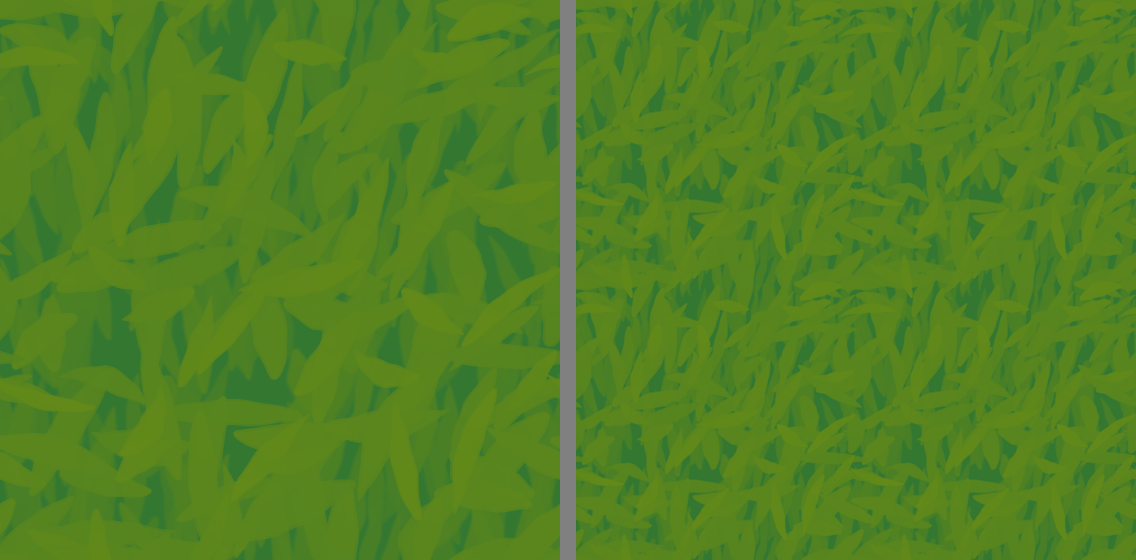
Left: one tile. Right: repeated 2 by 2.
Give the GLSL for this texture, as a Shadertoy shader.

```glsl
// Painted foliage: overlapping leaf-shaped strokes over deep green, tiling seamlessly.

const vec3 DEEP_GREEN = vec3(0.200, 0.468, 0.194);
const vec3 LEAF_GREEN = vec3(0.300, 0.502, 0.140);
const vec3 SUN_GREEN  = vec3(0.388, 0.540, 0.098);

const int UNDER_LAYERS = 4;          // upright, shaded strokes
const int UPPER_LAYERS = 3;          // bright strokes in many directions
const int LAYERS = UNDER_LAYERS + UPPER_LAYERS + 1;  // the last holds highlights
const int UNDER_CELLS = 7;           // whole repeats across the canvas
const int UPPER_CELLS = 6;
const float HIGHLIGHT_SHARE = 0.8;   // part of cells that get a highlight
const vec2 HALF_LENGTH = vec2(0.070, 0.138);
const vec2 UNDER_WIDTH = vec2(0.014, 0.027);
const vec2 UPPER_WIDTH = vec2(0.018, 0.033);
const float SOFT_EDGE = 0.0050;
const float CRISP_EDGE = 0.0022;

// Integer hash giving three values from 0 to 1
vec3 hash3(ivec3 key) {
    uvec3 v = uvec3(key) * 1664525u + 1013904223u;
    v.x += v.y * v.z; v.y += v.z * v.x; v.z += v.x * v.y;
    v ^= v >> 16u;
    v.x += v.y * v.z; v.y += v.z * v.x; v.z += v.x * v.y;
    return vec3(v & 65535u) / 65535.0;
}

// Half width of a leaf along its axis, from blunt base (-1) to tip (1)
float leafProfile(float along, float taper) {
    float base = max(1.0 + along, 0.0);
    float tip = max(1.0 - along, 0.0);
    return min(sqrt(base) * 1.15, 1.0) * min(pow(tip, taper) * 1.08, 1.0);
}

// Coverage of one stroke, with a fainter fringe; also returns the axis position
float leafStroke(vec2 p, float angle, vec2 size, float bend, float taper,
                 float edge, float fringe, out float along) {
    vec2 axis = vec2(cos(angle), sin(angle));
    vec2 q = vec2(dot(p, axis), dot(p, vec2(-axis.y, axis.x)));
    along = q.x / size.x;
    float wobble = 0.0012 * sin(along * 9.0 + bend * 400.0);
    float across = abs(q.y - bend * (along * along - 0.4) + wobble);
    float inside = size.y * leafProfile(along, taper) - across;
    float ends = smoothstep(0.0, edge, size.x - abs(q.x));
    float body = smoothstep(-0.5 * edge, 0.5 * edge, inside);
    float core = smoothstep(-0.5 * edge, 0.5 * edge, inside - 0.16 * size.y);
    return ends * mix(body, core, fringe);
}

// Paints one layer of strokes over the running tone (0 deep, 1 sunlit)
float paintLayer(float tone, vec2 uv, int layer) {
    bool under = layer < UNDER_LAYERS;
    bool highlight = layer == LAYERS - 1;
    int cells = under ? UNDER_CELLS : UPPER_CELLS;
    vec2 widths = under ? UNDER_WIDTH : UPPER_WIDTH;
    float edge = under ? SOFT_EDGE : CRISP_EDGE;
    float fringe = under ? 0.45 : 0.18;
    vec2 offset = hash3(ivec3(layer, 17, 5)).xy;
    vec2 grid = uv * float(cells) + offset;
    ivec2 home = ivec2(floor(grid));

    for (int y = -1; y <= 1; y++)
    for (int x = -1; x <= 1; x++) {
        ivec2 cell = home + ivec2(x, y);
        ivec2 wrapped = (cell + cells) % cells;
        vec3 place = hash3(ivec3(wrapped, layer * 3 + 1));
        vec3 form = hash3(ivec3(wrapped, layer * 3 + 2));
        vec3 look = hash3(ivec3(wrapped, layer * 3 + 3));
        if (highlight && look.z > HIGHLIGHT_SHARE) continue;

        // Shade strokes stand upright; bright ones mostly lean to the right
        float angle = under ? 1.57 + (place.z - 0.5) * 0.75
                            : mix(-0.65, 1.85, place.z);
        if (form.z > 0.6) angle += 3.14159;
        vec2 size = vec2(mix(HALF_LENGTH.x, HALF_LENGTH.y, form.x),
                         mix(widths.x, widths.y, form.y));
        if (highlight) size *= vec2(0.88, 0.82);
        float bend = (look.x - 0.5) * 0.045;
        float taper = mix(0.3, 0.95, fract(look.x * 7.0));

        vec2 p = (grid - vec2(cell) - place.xy) / float(cells);
        float along;
        float cover = leafStroke(p, angle, size, bend, taper, edge, fringe, along);
        float paint = under ? mix(0.34, 0.62, look.y) + 0.03 * float(layer)
                            : mix(0.73, 0.84, look.y);
        if (highlight) paint = mix(0.87, 0.98, look.y);
        paint -= 0.04 * along;
        tone = mix(tone, paint, cover * (under ? 0.85 : 0.94));
    }
    return tone;
}

void mainImage(out vec4 fragColor, in vec2 fragCoord) {
    vec2 uv = fragCoord / iResolution.xy;
    float tone = 0.0;
    for (int layer = 0; layer < LAYERS; layer++) tone = paintLayer(tone, uv, layer);

    // Three-stop foliage ramp
    vec3 color = mix(DEEP_GREEN, LEAF_GREEN, clamp(tone * 2.0, 0.0, 1.0));
    color = mix(color, SUN_GREEN, clamp(tone * 2.0 - 1.0, 0.0, 1.0));
    fragColor = vec4(color, 1.0);
}
```
